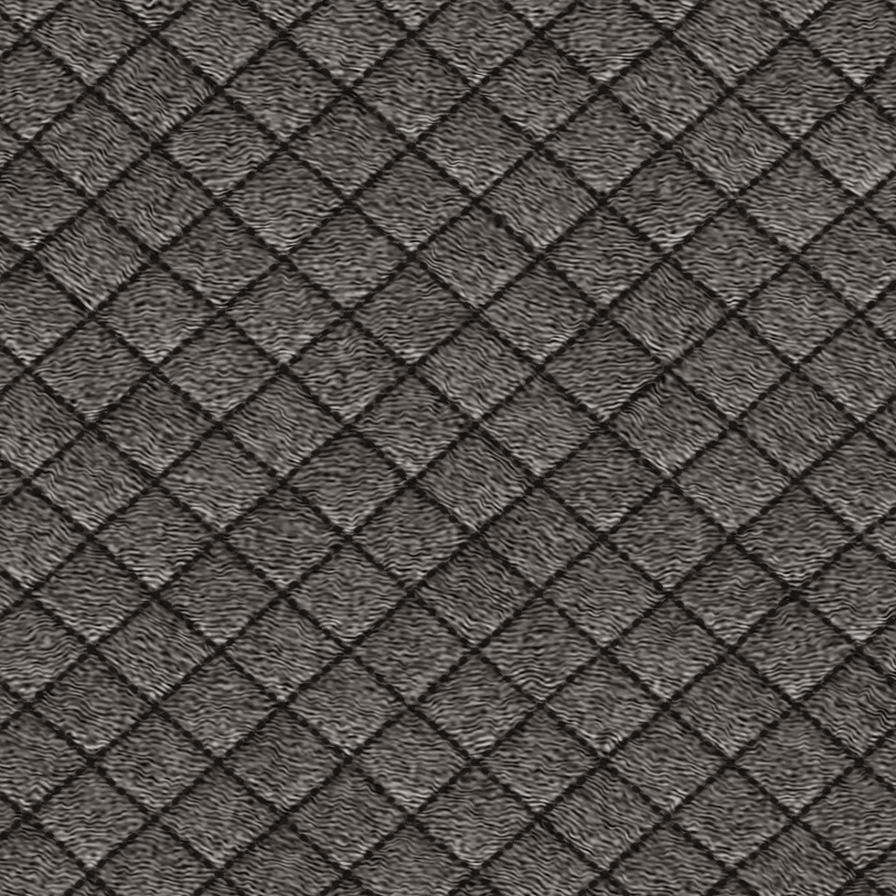
Write a three.js fragment shader that draws this texture.

```glsl
// Quilted dark leather: a diamond grid, 7 across and 8 down, with stitched seams.
// Two diagonal coordinates give the cells and seams; wavy broken ridges over
// stretched value noise, turned a little in each cell, give the creased grain.

varying vec2 vUv;

const vec2 REPEATS = vec2(7.0, 8.0);
const vec2 PHASE = vec2(0.715, 0.195);
const float SEAMS_PER_UNIT = 10.63;   // length of REPEATS
const float EDGE_LENGTH = 0.0949;     // side of one diamond
const float STITCHES = 6.0;           // per diamond side
const float TAU = 6.28319;

const vec3 WARM_TINT = vec3(0.020, -0.003, -0.017);
const vec3 THREAD = vec3(0.090, 0.077, 0.067);

float hash(vec2 p) {
  vec3 q = fract(p.xyx * 0.1031);
  q += dot(q, q.yzx + 33.33);
  return fract((q.x + q.y) * q.z);
}

float noise(vec2 p) {
  vec2 i = floor(p);
  vec2 f = fract(p);
  f = f * f * (3.0 - 2.0 * f);
  return mix(mix(hash(i), hash(i + vec2(1.0, 0.0)), f.x),
             mix(hash(i + vec2(0.0, 1.0)), hash(i + 1.0), f.x), f.y);
}

// Signed noise pair, used to bend coordinates
vec2 wobble(vec2 p) {
  return vec2(noise(p), noise(p + 37.3)) - 0.5;
}

vec2 rotate(vec2 p, float angle) {
  float c = cos(angle);
  float s = sin(angle);
  return vec2(c * p.x - s * p.y, s * p.x + c * p.y);
}

// Creases: wavy ridges that fade in and out, centred on zero
float creases(vec2 uv, float angle, float seed) {
  vec2 q = rotate(uv, angle) + seed * 3.0;
  float bend = 1.5 * noise(q * vec2(48.0, 42.0))
             + 0.75 * noise(q * vec2(125.0, 105.0));
  float ridge = sin(TAU * (q.y * 165.0 + bend));
  float depth = 0.3 + 0.9 * noise(q * vec2(70.0, 110.0) + 23.0);
  float pores = noise(q * vec2(170.0, 330.0) + 11.0) - 0.5;
  return 0.21 * ridge * depth + 0.48 * pores;
}

// Distance to the nearest whole value of a diagonal coordinate
float seamDistance(float diagonal) {
  return abs(fract(diagonal + 0.5) - 0.5) / SEAMS_PER_UNIT;
}

// Row of rounded dashes on a seam, one centred on every crossing
float stitches(float across, float along, float radius) {
  float pitch = EDGE_LENGTH / STITCHES;
  float x = abs(fract(along * STITCHES + 0.5) - 0.5) * pitch;
  float d = length(vec2(max(x - 0.0017, 0.0), across));
  return 1.0 - smoothstep(radius - 0.0012, radius + 0.0012, d);
}

void main() {
  // Diagonal grid with slightly uneven seams
  vec2 uv = vUv + 0.004 * wobble(vUv * 16.0) + 0.002 * wobble(vUv * 60.0);
  vec2 p = uv * REPEATS - PHASE;
  vec2 diagonal = vec2(p.x + p.y, p.x - p.y);
  vec2 cell = floor(diagonal);
  vec2 local = fract(diagonal);
  float height = 0.5 * (local.x - local.y);   // -0.5 at bottom, 0.5 at top

  // Distances to the seams
  float seamA = seamDistance(diagonal.x);
  float seamB = seamDistance(diagonal.y);
  float seam = min(seamA, seamB);
  float lowerEdge = min(local.x, 1.0 - local.y) / SEAMS_PER_UNIT;
  float upperEdge = min(1.0 - local.x, local.y) / SEAMS_PER_UNIT;

  // Padded face: darker at the top, worn paler toward the bottom tip
  float random = hash(cell + 5.0);
  float patches = noise(vUv * 28.0 + random * 9.0) - 0.5;
  float tone = 0.332 + 0.03 * (random - 0.5) - 0.08 * height + 0.045 * patches;
  tone -= 0.04 * (1.0 - smoothstep(0.003, 0.018, upperEdge));

  // Grain, turned by one fixed angle in every cell
  float angle = 0.2 + 0.7 * (hash(cell + 19.0) - 0.5);
  float grain = creases(vUv, angle, random);
  tone += grain * (0.70 - 0.25 * height);

  // Rubbed highlight along the lower edges
  float rim = smoothstep(0.003, 0.007, lowerEdge)
            * (1.0 - smoothstep(0.008, 0.022, lowerEdge));
  tone += 0.12 * rim * smoothstep(0.05, -0.4, height) * (0.6 + 1.8 * grain);

  // Sunken seam
  tone *= mix(0.58, 1.0, smoothstep(0.0008, 0.0065, seam));
  vec3 color = vec3(tone) + WARM_TINT * smoothstep(0.0, 0.2, tone);

  // Thread with uneven thickness
  float radius = 0.0033 + 0.0016 * (noise(vUv * 90.0) - 0.5);
  float thread = max(stitches(seamA, diagonal.y, radius),
                     stitches(seamB, diagonal.x, radius));
  color = mix(color, THREAD + 0.06 * grain, 0.92 * thread);

  gl_FragColor = vec4(clamp(color, 0.04, 0.72), 1.0);
}
```
